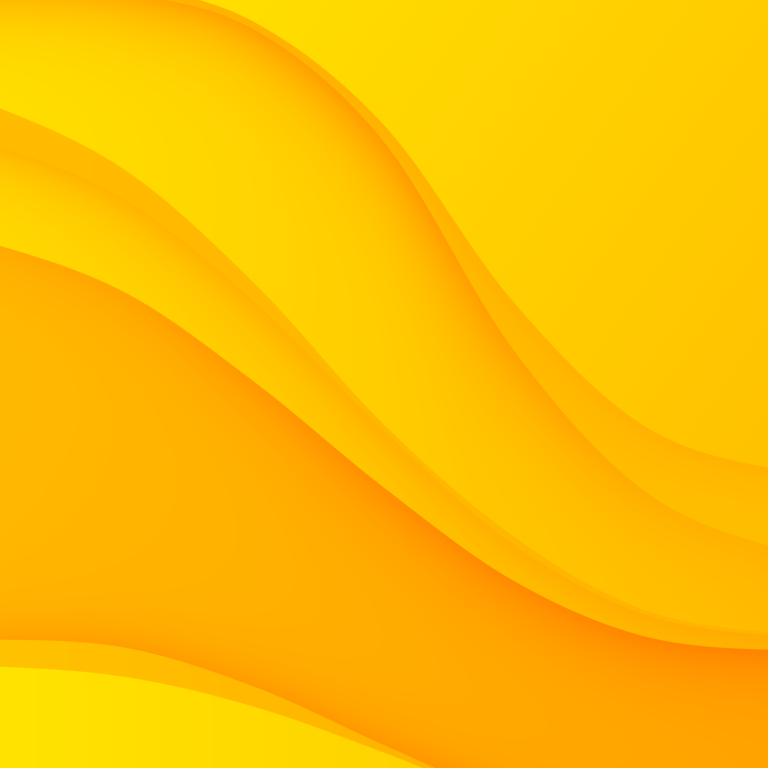
This background is drawn by a WebGL 2 fragment shader. Its source:

```glsl
#version 300 es
precision highp float;

#define SPANS 6
#define SOFT_PIXELS 0.8
#define RIBBON_SHADE 0.045
#define FOLD_SHADE 0.040
#define POOL_SHADE 0.045
#define HILL_SHADE 0.030

uniform vec2 u_resolution;
out vec4 outColor;

// Signed distance to a smooth curve through evenly spaced heights; positive below it.
float belowCurve(vec2 p, float h[SPANS + 1]) {
    float s = p.x * float(SPANS);
    int i = clamp(int(s), 0, SPANS - 1);
    float t = s - float(i);
    float a = h[i], b = h[i + 1], rise = b - a;
    float m0 = 0.5 * (b - h[max(i - 1, 0)]);
    float m1 = 0.5 * (h[min(i + 2, SPANS)] - a);
    if (i == 0) m0 = 1.5 * rise - 0.5 * m1;
    if (i == SPANS - 1) m1 = 1.5 * rise - 0.5 * m0;

    // Hermite cubic and its slope
    float c2 = 3.0 * rise - 2.0 * m0 - m1;
    float c3 = m0 + m1 - 2.0 * rise;
    float height = a + t * (m0 + t * (c2 + t * c3));
    float slope = (m0 + t * (2.0 * c2 + 3.0 * t * c3)) * float(SPANS);
    return (p.y - height) / sqrt(1.0 + slope * slope);
}

// Shade that fades away from an edge
float shade(float dist, float width) {
    return exp(-max(dist, 0.0) / width);
}

// Lay a sheet over the current tone, below its edge
float cover(float tone, float sheet, float dist) {
    float soft = SOFT_PIXELS / min(u_resolution.x, u_resolution.y);
    return mix(tone, sheet, smoothstep(-soft, soft, dist));
}

void main() {
    vec2 p = gl_FragCoord.xy / u_resolution;
    p.y = 1.0 - p.y; // measured down from the top

    // Sheet edges, from top to bottom
    float veil   = belowCurve(p, float[7](-0.039, -0.021, 0.030, 0.163, 0.391, 0.551, 0.609));
    float ribbon = belowCurve(p, float[7](-0.016, -0.008, 0.040, 0.185, 0.453, 0.635, 0.710));
    float lip    = belowCurve(p, float[7](0.141, 0.224, 0.371, 0.553, 0.697, 0.792, 0.823));
    float fold   = belowCurve(p, float[7](0.191, 0.263, 0.395, 0.561, 0.708, 0.798, 0.827));
    float pool   = belowCurve(p, float[7](0.320, 0.383, 0.499, 0.635, 0.755, 0.827, 0.846));
    float rim    = belowCurve(p, float[7](0.833, 0.844, 0.895, 0.970, 1.042, 1.094, 1.120));
    float hill   = belowCurve(p, float[7](0.868, 0.882, 0.921, 0.980, 1.046, 1.100, 1.130));

    // Tone is the green level: high is yellow, low is orange
    float tone = 0.90 - 0.10 * p.x - 0.07 * p.y;
    tone = cover(tone, 0.745 - 0.05 * shade(veil, HILL_SHADE), veil);

    // Wide ribbon, its shade weakening to the right
    float ribbonDepth = mix(0.21, 0.05, smoothstep(0.45, 1.0, p.x));
    float ribbonTone = 0.88 - 0.12 * p.x - 0.03 * p.y;
    tone = cover(tone, ribbonTone - ribbonDepth * shade(ribbon, RIBBON_SHADE), ribbon);

    // Narrow lip and the fold under it
    tone = cover(tone, 0.735 - 0.03 * p.x, lip);
    float foldDepth = mix(0.14, 0.06, p.x);
    tone = cover(tone, 0.85 - 0.12 * p.x - foldDepth * shade(fold, FOLD_SHADE), fold);

    // Orange pool, shaded by the sheets above and below
    float poolDepth = mix(0.07, 0.14, smoothstep(0.0, 0.6, p.x));
    float poolTone = 0.745 - 0.06 * p.x - 0.04 * p.y;
    poolTone -= poolDepth * shade(pool, POOL_SHADE) + 0.085 * shade(-rim, HILL_SHADE);
    tone = cover(tone, poolTone, pool);

    // Bright hill in the lower corner
    tone = cover(tone, 0.76 - 0.10 * p.x, rim);
    tone = cover(tone, 0.89 - 0.12 * p.x, hill);

    outColor = vec4(1.0, tone, 0.0, 1.0);
}
```
